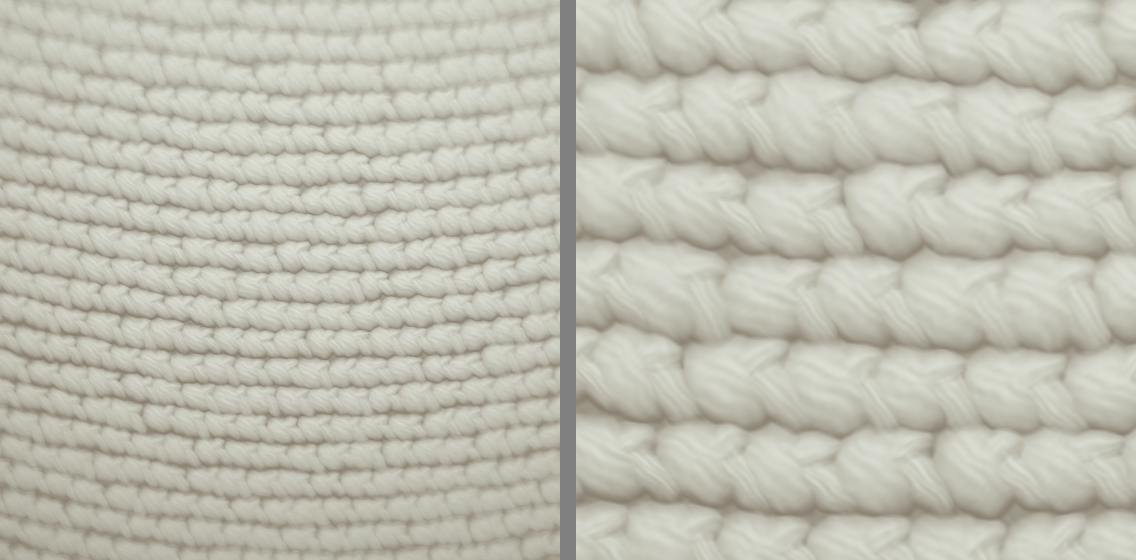
Left: the whole. Right: its middle third, enlarged.
Write a Shadertoy shader that draws this texture.

```glsl
// Cream crocheted yarn: sagging rows of plump, slanted stitches packed closely.
// Each stitch merges a round body, a diagonal strand and a short upper loop into
// a height field that is lit from above, with soft focus and a broad falloff.

const float STITCHES = 18.0;              // stitches across
const float ROWS = 20.6;                  // row density at the bottom edge
const float ROW_STRETCH = 1.3;            // rows widen towards the top
const float ROW_PHASE = -0.185;
const float SAG = 0.21;                   // curvature of the rows
const float SAG_CENTRE = 0.57;
const float JITTER = 0.15;                // irregularity of the stitches
const float FIBRE = 0.045;                // relief of the twisted fibres
const float BLEND = 0.12;                 // softness where lobes meet
const float FUZZ = 0.018;                 // strength of the fine fuzz
const vec2 LIGHT = vec2(-0.3, 0.95);      // direction towards the light
const vec3 SHADOW = vec3(0.53, 0.49, 0.43);
const vec3 YARN = vec3(0.72, 0.715, 0.66);
const vec3 GLOW = vec3(0.865, 0.875, 0.835);

float hash(vec2 p) {
    p = fract(p * vec2(0.1031, 0.1137));
    p += dot(p, p.yx + 33.33);
    return fract((p.x + p.y) * p.x * 97.3);
}

// Layered sines for the uneven tension of the yarn
float wobble(vec2 p) {
    return sin(p.x * 1.3 + p.y * 2.1) + 0.6 * sin(p.x * 2.9 - p.y * 1.7 + 2.0);
}

float smoothMax(float a, float b) {
    float k = max(BLEND - abs(a - b), 0.0) / BLEND;
    return max(a, b) + k * k * BLEND * 0.25;
}

// Height of one tilted, soft-edged lobe of yarn, with fibres along its length
float lobe(vec2 d, float angle, vec2 radii, float seed) {
    float c = cos(angle), s = sin(angle);
    vec2 q = vec2(c * d.x + s * d.y, c * d.y - s * d.x) / radii;
    float dome = pow(max(1.0 - dot(q, q), 0.0), 0.8);
    float fibres = sin(q.y * 11.0 + q.x * 2.5 + seed * 6.3)
                 + 0.6 * sin(q.y * 19.0 - q.x * 3.0 + seed * 17.0);
    return dome * (1.0 + FIBRE * fibres);
}

// Merged height of the stitches around p; p.y counts rows
float knit(vec2 p) {
    float height = 0.0;
    float row = floor(p.y);
    for (int j = -1; j <= 1; j++) {
        float r = row + float(j);
        float shift = r * 0.37 + 0.3 * hash(vec2(r, 7.0));
        float column = floor(p.x - shift);
        for (int i = -1; i <= 1; i++) {
            vec2 id = vec2(column + float(i), r);
            float a = hash(id + 41.0), b = hash(id + 83.0), c = hash(id + 127.0);
            vec2 centre = id + 0.5 + vec2(shift, 0.0) + JITTER * (vec2(a, b * 0.6) - vec2(0.5, 0.3));
            vec2 d = p - centre;
            float size = 0.95 + 0.14 * c;
            float body = lobe(d - vec2(-0.06, 0.03), -0.45 - 0.4 * b,
                              vec2(0.58, 0.50) * size, a);
            float strand = lobe(d - vec2(0.36, -0.03), -0.75 - 0.35 * c,
                                vec2(0.62, 0.27) * size, b);
            float loop = lobe(d - vec2(0.20, 0.22), 0.2 + 0.6 * a,
                              vec2(0.42, 0.26) * size, c);
            float stitch = smoothMax(body, max(strand * 0.9, loop * 0.85));
            height = smoothMax(height, stitch);
        }
    }
    return height;
}

void mainImage(out vec4 fragColor, in vec2 fragCoord) {
    vec2 uv = fragCoord / iResolution.xy;
    vec2 fromCentre = uv - 0.5;

    // Bend the canvas into curved rows, then roughen the outlines
    float bend = uv.x - SAG_CENTRE;
    float y = uv.y - SAG * bend * bend;
    vec2 p = vec2(uv.x * STITCHES, ROWS * y - ROW_STRETCH * y * y + ROW_PHASE);
    p += 0.04 * vec2(wobble(p.yx), wobble(p));
    p += 0.018 * vec2(wobble(p.yx * 5.0), wobble(p * 5.0 + 3.0));

    // Focus is sharpest in a band through the middle
    float blur = smoothstep(0.15, 0.6, length(fromCentre * vec2(0.65, 1.0)));
    float reach = mix(0.05, 0.17, blur);

    // Light from above, with small dark pockets between the lobes
    float height = knit(p);
    float ahead = knit(p + LIGHT * reach);
    float behind = knit(p - LIGHT * reach);
    float slope = clamp((behind - ahead) / (2.0 * reach), -2.0, 2.0);
    float mean = mix(height, (height + ahead + behind) / 3.0, 0.2 + 0.8 * blur);
    float tone = 0.05 + 0.58 * smoothstep(-0.1, 0.85, mean) + 0.10 * slope;
    tone += 0.08 * smoothstep(0.75, 1.0, height) * (1.0 - blur);
    tone = mix(tone, 0.55, 0.3 * blur);

    // Broad falloff of the light
    tone += 0.11 + dot(fromCentre, vec2(0.09, 0.30)) - 0.32 * dot(fromCentre, fromCentre);

    // Fine fuzz of crossing hairs
    float hairs = sin(p.x * 31.0 + 4.0 * sin(p.y * 9.0)) * sin(p.y * 27.0 + 3.0 * sin(p.x * 7.0))
                + sin(p.x * 23.0 + p.y * 29.0 + 3.0 * sin(p.x * 5.0 - p.y * 4.0));
    tone += FUZZ * hairs * (1.0 - 0.7 * blur);

    vec3 colour = mix(SHADOW, YARN, smoothstep(-0.1, 0.55, tone));
    colour = mix(colour, GLOW, smoothstep(0.4, 1.05, tone));
    fragColor = vec4(colour, 1.0);
}
```
